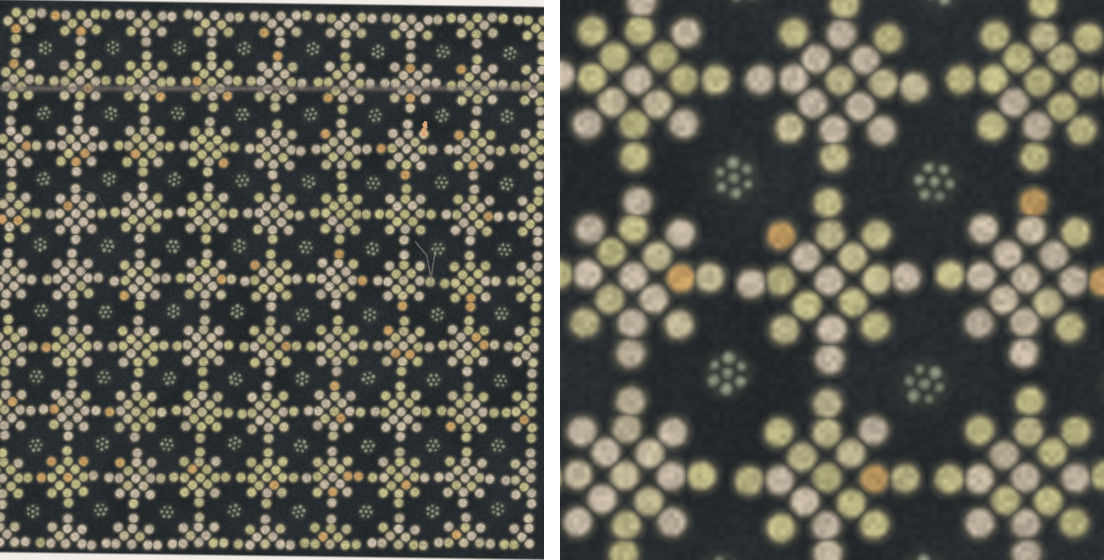
Left: the whole. Right: its middle third, enlarged.
Reproduce this pattern procedurally as a Shadertoy shader.

```glsl
// Worn dark cloth printed with a grid of dotted snowflake stars and small dot rosettes.
#define PITCH 0.1181
#define ORIGIN vec2(0.0267, 0.0241)
#define REPEATS 8.0
#define STEP 0.117
#define TIP 0.388
#define DOT_RADIUS 0.068
#define ROSETTE_RADIUS 0.078
#define JITTER 0.022
#define GRAIN 0.10
#define GROUND vec3(0.145, 0.165, 0.178)
#define HALO vec3(0.34, 0.33, 0.28)
#define PAPER vec3(0.95, 0.93, 0.90)

float hash(vec2 p) {
    vec3 q = fract(vec3(p.xyx) * 0.1031);
    q += dot(q, q.yzx + 33.33);
    return fract((q.x + q.y) * q.z);
}

vec2 hash2(vec2 p) {
    return vec2(hash(p + 17.3), hash(p + 71.9));
}

float noise(vec2 p) {
    vec2 i = floor(p), f = fract(p);
    f = f * f * (3.0 - 2.0 * f);
    return mix(mix(hash(i), hash(i + vec2(1, 0)), f.x),
               mix(hash(i + vec2(0, 1)), hash(i + vec2(1, 1)), f.x), f.y);
}

float segment(vec2 p, vec2 a, vec2 b) {
    vec2 pa = p - a, ba = b - a;
    return length(pa - ba * clamp(dot(pa, ba) / dot(ba, ba), 0.0, 1.0));
}

// Keeps the nearest dot as (distance, id); dots beyond the printed field are dropped.
void addDot(inout vec2 nearest, vec2 local, vec2 offset, vec2 cell) {
    vec2 place = cell + offset;
    if (place.x < -0.15 || place.y < -0.06 || max(place.x, place.y) > REPEATS + 0.06) return;
    vec2 seed = cell * 13.0 + floor(offset * 40.0 + 0.5);
    float d = length(local - offset - (hash2(seed) - 0.5) * JITTER);
    if (d < nearest.x) nearest = vec2(d, hash(seed + 5.7));
}

// Checkered 5x5 block of dots plus four outer tips.
vec2 star(vec2 local, vec2 cell) {
    vec2 nearest = vec2(1.0, 0.0);
    for (int j = -2; j <= 2; j++)
        for (int i = -2; i <= 2; i++)
            if (((i + j) & 1) == 0) addDot(nearest, local, vec2(i, j) * STEP, cell);
    for (int k = 0; k < 4; k++) {
        float a = float(k) * 1.5708;
        addDot(nearest, local, TIP * vec2(cos(a), sin(a)), cell);
    }
    return nearest;
}

// Six petals around a centre dot.
float rosette(vec2 p, vec2 cell) {
    float d = length(p) + 0.006;
    float turn = hash(cell + 3.1) * 6.2832;
    for (int k = 0; k < 6; k++) {
        float a = turn + float(k) * 1.0472;
        float petal = length(p - ROSETTE_RADIUS * vec2(cos(a), sin(a)));
        d = min(d, petal + 0.014 * hash(cell + float(k)));
    }
    return d;
}

vec3 dotColor(float id, vec2 cell) {
    float tint = clamp(id * 0.9 + 0.5 * hash(cell + 9.2) - 0.2, 0.0, 1.0);
    vec3 c = mix(vec3(0.74, 0.69, 0.62), vec3(0.71, 0.69, 0.50), smoothstep(0.25, 0.75, tint));
    c = mix(c, vec3(0.75, 0.60, 0.38), step(0.94, id));
    return c * (0.95 + 0.1 * fract(id * 37.0));
}

void mainImage(out vec4 fragColor, in vec2 fragCoord) {
    vec2 p = vec2(fragCoord.x, iResolution.y - fragCoord.y) / iResolution.y;
    float px = 1.0 / iResolution.y;

    // Slightly skewed grid, measured from the top left
    vec2 g = p - ORIGIN;
    g.x = (g.x + 0.0275 * g.y) / PITCH;
    g.y = (g.y - 0.0014 * g.x) / (PITCH + 0.0002 - 0.00018 * g.x);
    float soft = max(0.022, px / PITCH);

    // Ground with faint mottling
    vec3 col = GROUND * (0.92 + 0.2 * noise(p * 18.0));

    // Rosettes between the stars
    vec2 gap = floor(g);
    if (min(gap.x, gap.y) >= 0.0 && max(gap.x, gap.y) < REPEATS) {
        vec2 q = g - gap - 0.5 - (hash2(gap + 40.0) - 0.5) * 0.05;
        float d = rosette(q, gap);
        col = mix(col, HALO * vec3(0.78, 0.86, 0.88), 0.6 * (1.0 - smoothstep(0.08, 0.17, length(q))));
        col = mix(col, vec3(0.58, 0.62, 0.52), 0.85 * (1.0 - smoothstep(0.03 - soft, 0.03 + soft, d)));
    }

    // Stars, each nudged and turned a little
    vec2 cell = floor(g + 0.5);
    vec2 local = g - cell - (hash2(cell) - 0.5) * 0.035;
    float turn = (hash(cell + 6.4) - 0.5) * 0.1;
    local = mat2(cos(turn), sin(turn), -sin(turn), cos(turn)) * local;
    vec2 s = star(local, cell);
    col = mix(col, HALO, 0.85 * (1.0 - smoothstep(DOT_RADIUS, DOT_RADIUS + 0.055, s.x)));
    col = mix(col, dotColor(s.y, cell), 1.0 - smoothstep(DOT_RADIUS - soft, DOT_RADIUS + soft, s.x));

    // Pale horizontal crease
    float crease = exp(-pow((p.y - 0.158) / 0.0055, 2.0));
    col = mix(col, vec3(0.50, 0.46, 0.44), crease * (0.5 + 0.25 * noise(p * vec2(25.0, 4.0))));

    // Scratches and a chipped spot
    float scratch = min(segment(p, vec2(0.742, 0.432), vec2(0.762, 0.456)),
                        segment(p, vec2(0.762, 0.456), vec2(0.772, 0.508)));
    scratch = min(scratch, segment(p, vec2(0.778, 0.443), vec2(0.768, 0.508)));
    float faint = min(segment(p, vec2(0.137, 0.336), vec2(0.176, 0.349)),
                      segment(p, vec2(0.176, 0.349), vec2(0.195, 0.391)));
    col = mix(col, vec3(0.52, 0.50, 0.46), 0.6 * (1.0 - smoothstep(0.0005, 0.0025, min(scratch, faint + 0.001))));
    float chip = segment(p, vec2(0.760, 0.221), vec2(0.757, 0.239)) + 0.004 * noise(p * 220.0);
    col = mix(col, vec3(0.86, 0.66, 0.48), 1.0 - smoothstep(0.005, 0.008, chip));

    // Print grain, then the paper margins at top and bottom
    col *= 1.0 + GRAIN * 2.0 * (noise(p * 300.0) - 0.5);
    float margin = max(0.0134 * p.x - 0.0005 - p.y, p.y - 0.986 - 0.0135 * p.x);
    col = mix(col, PAPER, smoothstep(-1.5 * px, 1.5 * px, margin));
    fragColor = vec4(col, 1.0);
}
```
